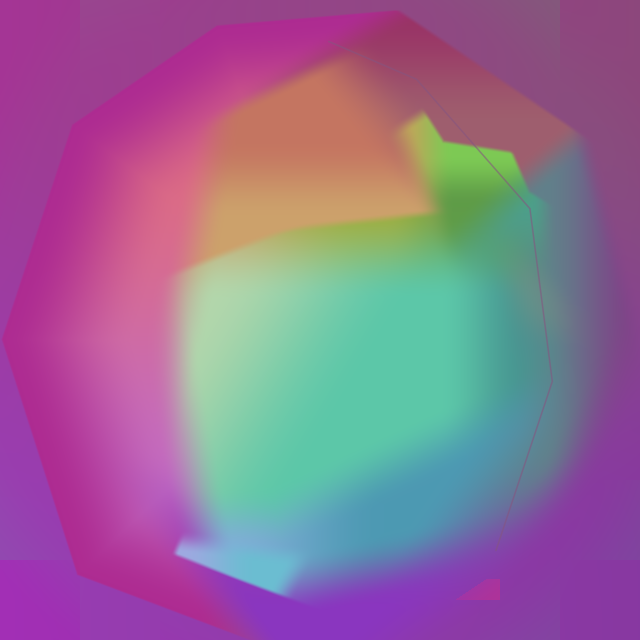
Give the GLSL for this background, as a three.js fragment shader.

```glsl
#define EDGE 0.002
#define BLOCKS 8.0
#define BLOCK_TINT 0.07
#define RIM_DEPTH 0.2
#define LINE_WIDTH 0.0012
#define MAGENTA vec3(0.68, 0.17, 0.57)
#define VIOLET vec3(0.54, 0.21, 0.75)
#define SAND vec3(0.80, 0.63, 0.42)
#define ORANGE vec3(0.77, 0.46, 0.38)
#define MINT vec3(0.36, 0.78, 0.66)
#define LEAF vec3(0.49, 0.79, 0.33)
#define TEAL vec3(0.28, 0.59, 0.57)

varying vec2 vUv;

float hash(vec2 cell) {
  vec3 q = fract(cell.xyx * vec3(0.1031, 0.1030, 0.0973));
  q += dot(q, q.yzx + 33.33);
  return fract((q.x + q.y) * q.z);
}

// Signed distance to the line a-b, positive on its left
float side(vec2 p, vec2 a, vec2 b) {
  vec2 d = normalize(b - a);
  return d.x * (p.y - a.y) - d.y * (p.x - a.x);
}

float past(vec2 p, vec2 a, vec2 b, float soft) {
  return smoothstep(-soft, soft, side(p, a, b));
}

float segment(vec2 p, vec2 a, vec2 b) {
  vec2 d = b - a;
  return length(p - a - d * clamp(dot(p - a, d) / dot(d, d), 0.0, 1.0));
}

vec3 backdrop(vec2 p) {
  vec3 low = mix(vec3(0.60, 0.24, 0.70), vec3(0.53, 0.22, 0.63), p.x);
  vec3 high = mix(vec3(0.63, 0.23, 0.58), vec3(0.53, 0.31, 0.48), p.x);
  vec3 color = mix(low, high, smoothstep(0.1, 0.9, p.y));
  float corner = smoothstep(0.5, 0.65, length(p - 0.5));
  float tint = (hash(floor(p * BLOCKS)) - 0.5) * BLOCK_TINT * corner;
  color += tint * vec3(-1.0, 1.6, -0.3);
  // Bright chip at the lower right
  float chip = step(p.x, 0.781) * step(p.y, 0.095) * step(0.062, p.y);
  chip *= past(p, vec2(0.71, 0.062), vec2(0.76, 0.095), EDGE) < 0.5 ? 1.0 : 0.0;
  return mix(color, vec3(0.68, 0.20, 0.60), chip);
}

// Faceted outer shell: colour in rgb, coverage in a
vec4 shell(vec2 p) {
  vec2 top = vec2(0.622, 0.984), topLeft = vec2(0.339, 0.960);
  vec2 upLeft = vec2(0.113, 0.805), left = vec2(0.003, 0.470);
  vec2 lowLeft = vec2(0.121, 0.102), bottom = vec2(0.391, 0.0);
  vec2 upRight = vec2(0.908, 0.79), right = vec2(0.998, 0.47), lowRight = vec2(0.86, 0.20);
  float inset = min(side(p, top, topLeft), side(p, topLeft, upLeft));
  inset = min(inset, min(side(p, upLeft, left), side(p, left, lowLeft)));
  inset = min(inset, side(p, lowLeft, bottom));
  float cover = smoothstep(-EDGE, EDGE, inset);
  cover *= past(p, upRight, top, 0.004) * past(p, right, upRight, 0.02);
  cover *= past(p, lowRight, right, 0.05) * past(p, vec2(0.62, 0.0), lowRight, 0.06);

  vec3 pink = mix(vec3(0.76, 0.42, 0.76), vec3(0.86, 0.42, 0.52), smoothstep(0.2, 0.75, p.y));
  vec3 color = mix(MAGENTA, pink, smoothstep(0.0, RIM_DEPTH, inset));
  vec3 rose = mix(vec3(0.62, 0.37, 0.43), vec3(0.60, 0.20, 0.40), smoothstep(0.8, 0.98, p.y));
  color = mix(color, rose, past(p, top, vec2(0.34, 0.815), 0.03) * smoothstep(0.3, 0.5, p.x));
  vec3 slate = mix(vec3(0.38, 0.50, 0.54), vec3(0.49, 0.27, 0.53), smoothstep(0.85, 0.99, p.x));
  color = mix(color, slate, past(p, upRight, vec2(0.70, 0.62), 0.03) * smoothstep(0.45, 0.7, p.x));
  float base = (1.0 - smoothstep(0.04, 0.3, p.y)) * past(p, vec2(0.195, 0.27), bottom, 0.04);
  return vec4(mix(color, VIOLET, base), cover);
}

// Warm facets above the core
vec4 crown(vec2 p) {
  vec2 peak = vec2(0.488, 0.889), corner = vec2(0.342, 0.818);
  float cover = past(p, peak, corner, 0.015) * past(p, corner, vec2(0.306, 0.626), 0.04);
  cover *= past(p, vec2(0.68, 0.72), vec2(0.52, 0.92), 0.06) * smoothstep(0.45, 0.6, p.y);
  return vec4(mix(SAND, ORANGE, smoothstep(0.66, 0.78, p.y)), cover);
}

// Mint core, shading to olive, teal and blue
vec4 core(vec2 p) {
  vec2 seam = vec2(0.45, 0.642), shoulder = vec2(0.306, 0.626), waist = vec2(0.265, 0.45);
  vec2 foot = vec2(0.70, 0.14), hip = vec2(0.86, 0.38);
  float cover = past(p, vec2(0.65, 0.72), seam, 0.008) * past(p, seam, shoulder, 0.008);
  cover *= past(p, shoulder, waist, 0.05) * past(p, waist, vec2(0.32, 0.16), 0.045);
  cover *= past(p, vec2(0.273, 0.134), vec2(0.44, 0.07), 0.004);
  cover *= past(p, vec2(0.43, 0.075), foot, 0.05) * past(p, foot, hip, 0.07);
  cover *= past(p, hip, vec2(0.80, 0.70), 0.06);

  float slant = p.x - 0.6 * (p.y - 0.5);
  vec3 color = mix(vec3(0.70, 0.84, 0.67), MINT, smoothstep(0.30, 0.62, slant));
  color = mix(color, TEAL, smoothstep(0.685, 0.82, p.x));
  vec3 olive = mix(SAND, vec3(0.62, 0.68, 0.25), smoothstep(0.32, 0.56, p.x));
  olive = mix(olive, vec3(0.38, 0.62, 0.30), smoothstep(0.6, 0.74, p.x));
  color = mix(color, olive, smoothstep(0.53, 0.68, p.y));
  vec3 blue = mix(vec3(0.50, 0.68, 0.84), vec3(0.30, 0.60, 0.70), smoothstep(0.36, 0.6, p.x));
  float low = max(past(p, vec2(0.80, 0.36), vec2(0.456, 0.20), 0.05), 1.0 - smoothstep(0.14, 0.24, p.y));
  return vec4(mix(color, blue, low), cover);
}

// Jagged green lip at the upper right
vec4 leafLip(vec2 p) {
  vec2 tip = vec2(0.664, 0.824), spur = vec2(0.622, 0.798), notch = vec2(0.693, 0.779);
  vec2 corner = vec2(0.80, 0.762), step1 = vec2(0.827, 0.70);
  float cover = max(past(p, corner, notch, 0.004), past(p, notch, tip, 0.004));
  cover *= max(past(p, step1, corner, 0.004), past(p, vec2(0.859, 0.681), step1, 0.004));
  cover *= past(p, tip, spur, 0.012) * past(p, spur, vec2(0.68, 0.66), 0.025);
  cover *= smoothstep(0.55, 0.68, p.y) * (1.0 - smoothstep(0.83, 0.87, p.x));
  vec3 color = mix(vec3(0.37, 0.61, 0.28), LEAF, smoothstep(0.68, 0.76, p.y));
  color = mix(vec3(0.75, 0.65, 0.35), color, smoothstep(0.63, 0.71, p.x));
  return vec4(mix(color, vec3(0.30, 0.62, 0.54), smoothstep(0.75, 0.86, p.x - p.y + 0.7)), cover);
}

// Pale blue lip at the lower left
vec4 iceLip(vec2 p) {
  vec2 tip = vec2(0.273, 0.134), end = vec2(0.44, 0.07);
  float cover = past(p, tip, end, 0.004) * past(p, vec2(0.285, 0.165), tip, 0.006);
  cover *= past(p, vec2(0.47, 0.13), vec2(0.285, 0.155), 0.018) * past(p, end, vec2(0.47, 0.13), 0.02);
  return vec4(mix(vec3(0.62, 0.66, 0.88), vec3(0.42, 0.74, 0.82), smoothstep(0.28, 0.4, p.x)), cover);
}

void main() {
  vec2 p = vUv;
  vec3 color = backdrop(p);
  vec4 layer = shell(p);
  color = mix(color, layer.rgb, layer.a);
  layer = crown(p);
  color = mix(color, layer.rgb, layer.a);
  layer = core(p);
  color = mix(color, layer.rgb, layer.a);
  layer = leafLip(p);
  color = mix(color, layer.rgb, layer.a);
  layer = iceLip(p);
  color = mix(color, layer.rgb, layer.a);
  // Hairline along the inner facets
  vec2 bend = vec2(0.651, 0.876), elbow = vec2(0.828, 0.674), flank = vec2(0.863, 0.404);
  float hair = min(segment(p, vec2(0.514, 0.935), bend), segment(p, bend, elbow));
  hair = min(hair, min(segment(p, elbow, flank), segment(p, flank, vec2(0.775, 0.14))));
  color = mix(color, vec3(0.52, 0.33, 0.50), 0.6 * (1.0 - smoothstep(0.0, 2.0 * LINE_WIDTH, hair)));
  gl_FragColor = vec4(color, 1.0);
}
```
